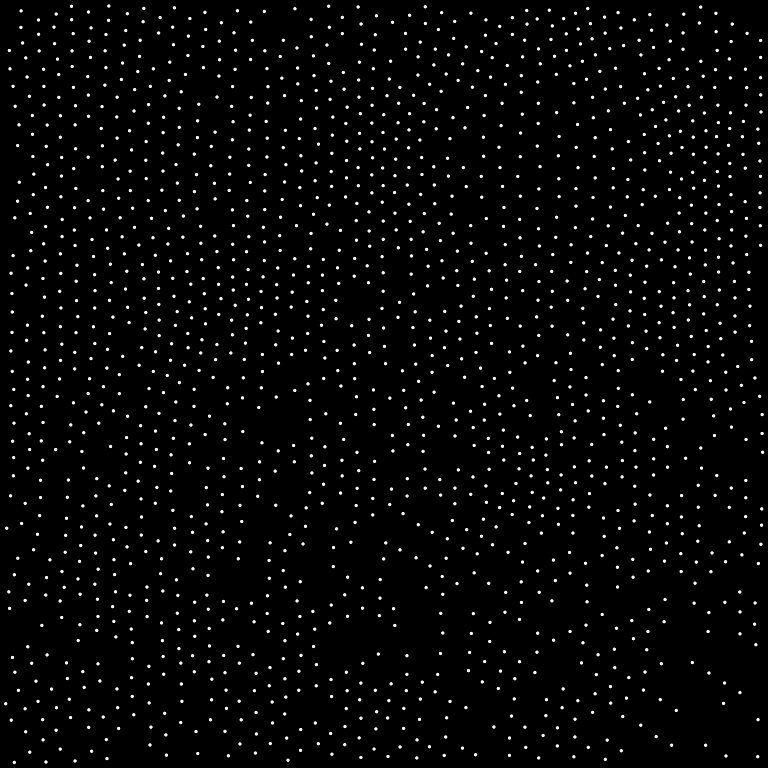
This texture is drawn by a WebGL 1 fragment shader. Its source:

```glsl
precision highp float;
// Small white dots on black: a gently bent hexagonal lattice with gaps that grow toward the lower right.
uniform vec2 u_resolution;

#define PITCH 0.0234        // spacing of neighbouring dots
#define DOT_RADIUS 0.00215
#define EDGE_PIXELS 0.8     // width of the smoothed rim
#define JITTER 0.20         // random shift, in pitches
#define WARP 0.042          // how far the lattice is bent
#define WARP_SCALE 5.0
#define GAP_SCALE 11.0
#define GAP_TOP 0.05        // share of missing dots at the top
#define GAP_BOTTOM 0.33     // share of missing dots at the bottom
#define GAP_CORNER 0.50     // extra loss in the lower right corner
#define MARGIN 0.007        // empty rim of the canvas
#define DOT_COLOR vec3(0.975)

float hash(vec2 p) {
  vec3 q = fract(vec3(p.xyx) * 0.1031);
  q += dot(q, q.yzx + 33.33);
  return fract((q.x + q.y) * q.z);
}

float noise(vec2 p) {
  vec2 cell = floor(p);
  vec2 f = fract(p);
  f = f * f * (3.0 - 2.0 * f);
  float low = mix(hash(cell), hash(cell + vec2(1.0, 0.0)), f.x);
  float high = mix(hash(cell + vec2(0.0, 1.0)), hash(cell + vec2(1.0)), f.x);
  return mix(low, high, f.y);
}

// Smooth displacement that turns the lattice a little from place to place
vec2 bend(vec2 p) {
  vec2 q = p * WARP_SCALE + 20.0;
  return WARP * (vec2(noise(q), noise(q + 37.5)) - 0.5);
}

// Chance that a dot is missing, in loose clusters
float gapChance(vec2 p) {
  float base = mix(GAP_BOTTOM, GAP_TOP, smoothstep(0.05, 0.75, p.y));
  float corner = 1.0 - smoothstep(0.05, 0.28, length(p - vec2(1.0, 0.0)));
  float cluster = 0.3 + 1.4 * noise(p * GAP_SCALE + 60.0);
  return base * cluster + GAP_CORNER * corner;
}

// Centre of a lattice cell; every other column is raised by half a pitch
vec2 latticeCentre(vec2 id) {
  float raise = 0.5 * mod(id.x, 2.0);
  vec2 shift = vec2(hash(id + 113.0), hash(id + 271.0)) - 0.5;
  return PITCH * (vec2(0.866 * (id.x + 0.5), id.y + 0.5 + raise) + JITTER * shift);
}

bool insideCanvas(vec2 p, vec2 size) {
  vec2 rim = min(p, size - p);
  return min(rim.x, rim.y) > MARGIN;
}

void main() {
  float scale = min(u_resolution.x, u_resolution.y);
  vec2 p = gl_FragCoord.xy / scale;
  vec2 size = u_resolution / scale;

  // Undo the bend to find the lattice cell under this point
  vec2 flat_p = p - bend(p - bend(p));
  float column = floor(flat_p.x / (0.866 * PITCH));

  float nearest = 1.0;
  for (int i = -1; i <= 1; i++) {
    float x = column + float(i);
    float row = floor(flat_p.y / PITCH - 0.5 * mod(x, 2.0));
    for (int j = -1; j <= 1; j++) {
      vec2 id = vec2(x, row + float(j));
      vec2 centre = latticeCentre(id);
      centre += bend(centre);
      bool kept = hash(id + 419.0) > gapChance(centre / size);
      if (kept && insideCanvas(centre, size)) {
        nearest = min(nearest, distance(p, centre));
      }
    }
  }

  float edge = EDGE_PIXELS / scale;
  float cover = clamp(0.5 + (DOT_RADIUS - nearest) / edge, 0.0, 1.0);
  gl_FragColor = vec4(DOT_COLOR * cover, 1.0);
}
```
